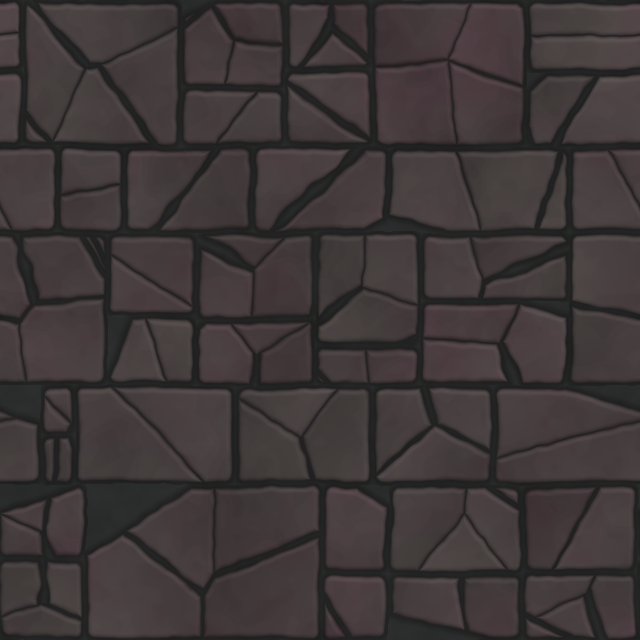
A WebGL 1 fragment shader for this texture:

```glsl
precision highp float;
// Dim plum-grey castle masonry: five courses of five blocks that wrap at the edges.
// Blocks are rounded boxes, some split in two, broken by radial Voronoi cracks and
// chipped corners, then lit from above and painted with terraced noise.
uniform vec2 u_resolution;

float hash(vec2 p) {
  vec3 q = fract(vec3(p.xyx) * 0.1031);
  q += dot(q, q.yzx + 33.33);
  return fract((q.x + q.y) * q.z);
}

// Value noise with n cells across the tile, wrapping at its edges.
float noise(vec2 p, float n) {
  p *= n;
  vec2 i = floor(p), f = fract(p);
  f = f * f * (3.0 - 2.0 * f);
  vec2 a = mod(i, n), b = mod(i + 1.0, n);
  return mix(mix(hash(a), hash(vec2(b.x, a.y)), f.x),
             mix(hash(vec2(a.x, b.y)), hash(b), f.x), f.y);
}

float fbm(vec2 p) {
  return 0.5 * noise(p, 9.0) + 0.3 * noise(p, 21.0) + 0.2 * noise(p, 47.0);
}

// Finds the block around p: its low and high corners and a key for hashing.
void findBlock(inout vec2 p, out vec2 lo, out vec2 hi, out vec2 key) {
  p.y = fract(p.y);
  // Course: vertical span, first joint, other joints, split heights.
  vec2 span = vec2(0.0, 0.243);
  float first = 0.135, split = 0.0, course = 0.0;
  vec4 joints = vec4(0.504, 0.607, 0.818, 0.998), splits = vec4(0.43, 0.43, 0.44, 0.52);
  if (p.y > 0.772) {
    span = vec2(0.772, 1.0); first = 0.036; course = 4.0;
    joints = vec4(0.284, 0.445, 0.581, 0.823); splits = vec4(0.4, 0.52, 0.0, 0.51);
  } else if (p.y > 0.637) {
    span = vec2(0.637, 0.772); first = 0.089; course = 3.0;
    joints = vec4(0.195, 0.395, 0.606, 0.888); splits = vec4(0.0);
  } else if (p.y > 0.398) {
    span = vec2(0.398, 0.637); first = 0.169; split = 0.45; course = 2.0;
    joints = vec4(0.307, 0.493, 0.658, 0.888); splits = vec4(0.43, 0.26, 0.55, 0.0);
  } else if (p.y > 0.243) {
    span = vec2(0.243, 0.398); first = 0.063; split = 0.5; course = 1.0;
    joints = vec4(0.117, 0.368, 0.583, 0.771); splits = vec4(0.0);
  }
  p.x = first + fract(p.x - first);
  lo = vec2(first, span.x);
  hi = vec2(first + 1.0, span.y);
  key = vec2(course * 7.0, 3.0);
  for (int i = 0; i < 4; i++) {
    if (p.x >= joints[i]) { lo.x = joints[i]; split = splits[i]; key.x += 1.0; }
    else hi.x = min(hi.x, joints[i]);
  }
  float cut = mix(span.x, span.y, split);
  if (p.y > cut) { lo.y = cut; key.y += 11.0 * step(0.01, split); }
  else hi.y = cut;
}

// Distance inside the stone (negative in mortar); piece = tone, tilt, tint.
float stone(vec2 p, out vec3 piece) {
  vec2 lo, hi, key;
  float wear = noise(p, 31.0);
  p += 0.006 * (vec2(noise(p, 15.0), noise(p + 0.37, 15.0)) - 0.5)
     + 0.003 * (vec2(noise(p, 60.0), noise(p + 0.61, 60.0)) - 0.5);
  findBlock(p, lo, hi, key);
  vec2 mid = 0.5 * (lo + hi), halfSize = 0.5 * (hi - lo);
  vec2 q = abs(p - mid) - halfSize + 0.015;
  float box = 0.010 - length(max(q, 0.0)) - min(max(q.x, q.y), 0.0);
  float d = box;

  // Cracks: seeds ring the centre, so the joints meet near the middle.
  float count = floor(1.2 + 2.0 * hash(key + 5.0) + 120.0 * halfSize.x * halfSize.y);
  float turn = 6.283 * hash(key + 9.0), nearest = 9.0, own = 0.0;
  vec2 seeds[5];
  for (int i = 0; i < 5; i++) {
    float n = float(i), a = turn + 6.283 * (n + 0.5 * hash(key + n)) / count;
    seeds[i] = mid + halfSize * vec2(cos(a), sin(a)) * (0.4 + 0.4 * hash(key + 20.0 + n));
    float r = distance(p, seeds[i]);
    if (n < count && r < nearest) { nearest = r; own = n; }
  }
  vec2 home = mid;
  for (int i = 0; i < 5; i++) if (float(i) == own) home = seeds[i];
  for (int i = 0; i < 5; i++) {
    float n = float(i);
    if (n < count && n != own) {
      float gap = 0.0006 + 0.008 * pow(hash(key + 40.0 + n + own), 4.0) * (0.3 + 1.4 * wear);
      d = min(d, dot(0.5 * (home + seeds[i]) - p, normalize(seeds[i] - home)) - gap);
    }
  }

  // Chipped corners, about half of them keeping a loose shard.
  for (int k = 0; k < 2; k++) {
    vec2 kk = key + 60.0 + 13.0 * float(k);
    vec2 side = sign(vec2(hash(kk), hash(kk + 1.0)) - 0.5);
    float a = mix(0.2, 1.35, hash(kk + 2.0)), size = hash(kk + 3.0);
    float chip = dot(mid + side * halfSize - p, side * vec2(cos(a), sin(a)))
               - 0.85 * min(halfSize.x, halfSize.y) * size * size;
    d = min(d, chip);
    if (hash(kk + 4.0) < 0.5) d = max(d, min(box, -chip - 0.008));
  }
  float lean = 6.283 * hash(key + 80.0 + own);
  piece = vec3(hash(key + 90.0 + own), dot(p - home, vec2(cos(lean), sin(lean))), hash(key + 99.0));
  return d;
}

void main() {
  vec2 p = gl_FragCoord.xy / u_resolution;
  float px = 0.8 / u_resolution.y;
  vec3 piece, unused;
  float d = stone(p, piece);
  float above = stone(p + vec2(0.001, 0.0035), unused);
  float rim = smoothstep(0.0, 0.009, d) - smoothstep(0.0, 0.009, above);

  // Stone paint: plum to grey, with soft terraces like chiselled planes.
  float grain = fbm(p), level = 7.0 * fbm(p + 0.06 * grain + 0.23);
  float plane = floor(level) + smoothstep(0.0, 0.35, fract(level));
  vec3 rock = mix(vec3(0.262, 0.208, 0.224), vec3(0.262, 0.238, 0.235),
                  clamp(0.7 * piece.z + 1.6 * (grain - 0.35), 0.0, 1.0));
  rock *= 0.94 + 0.13 * piece.x + 0.9 * piece.y + 0.04 * (plane - 3.0);
  rock *= mix(0.8, 1.0, smoothstep(0.0, 0.006, d));
  rock += vec3(0.075, 0.07, 0.07) * max(rim, 0.0) + 0.035 * min(rim, 0.0);

  // Mortar: darkest in tight gaps and close to the stones.
  vec3 mortar = vec3(0.165, 0.170, 0.168) * mix(0.74, 1.0, smoothstep(0.0, 0.014, -d));
  mortar *= 0.88 + 0.24 * fbm(p * 2.0);
  gl_FragColor = vec4(mix(mortar, rock, smoothstep(-px, px + 0.0012, d)), 1.0);
}
```
